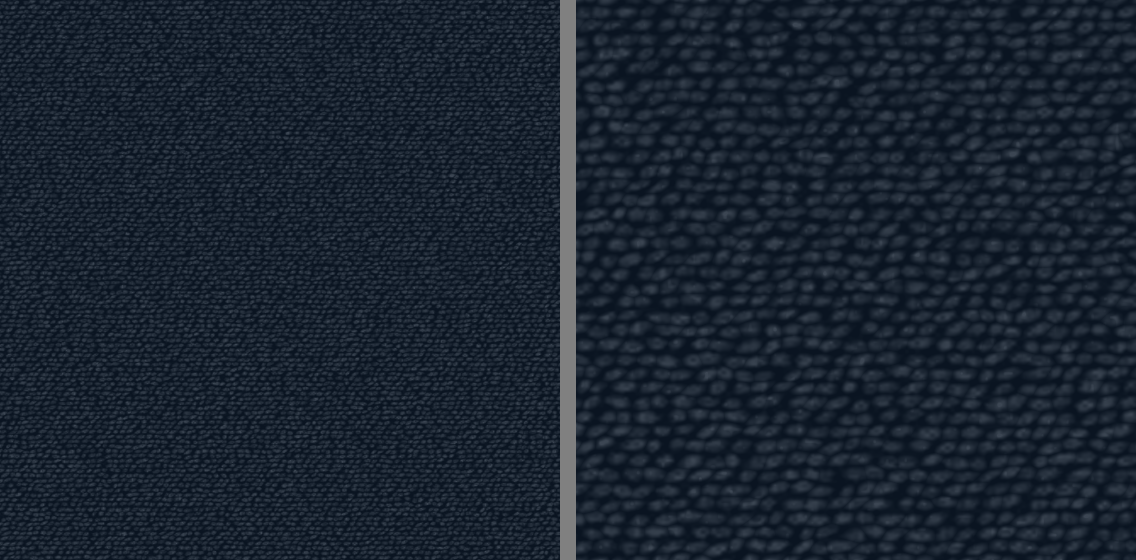
Left, the full canvas; right, a detail of the centre.
Give the GLSL for this texture, as a WebGL 1 fragment shader.

```glsl
precision highp float;
uniform vec2 u_resolution;

float hash(vec2 p) {
  vec3 q = fract(vec3(p.xyx) * 0.1031);
  q += dot(q, q.yzx + 33.33);
  return fract((q.x + q.y) * q.z);
}

float noise(vec2 p) {
  vec2 i = floor(p), f = fract(p);
  f = f * f * (3.0 - 2.0 * f);
  return mix(mix(hash(i), hash(i + vec2(1.0, 0.0)), f.x),
             mix(hash(i + vec2(0.0, 1.0)), hash(i + vec2(1.0, 1.0)), f.x), f.y);
}

// Height of the cloth: short stitches, rising to the right, in staggered rows
float weave(vec2 p) {
  float height = 0.0;
  for (int j = -1; j <= 1; j++) {
    float row = floor(p.y) + float(j);
    float x = p.x - row * 0.46 - 0.3 * hash(vec2(row, 7.0));
    for (int i = -1; i <= 1; i++) {
      vec2 cell = vec2(floor(x) + float(i), row);
      vec2 jitter = vec2(hash(cell + 11.0), hash(cell + 47.0)) - 0.5;
      vec2 d = vec2(x, p.y) - cell - 0.5 - jitter * vec2(0.4, 0.3);
      d.y -= d.x * mix(-0.05, 0.45, hash(cell + 83.0));
      vec2 size = vec2(0.5 + 0.26 * hash(cell + 29.0), 0.56);
      float stitch = 1.0 - smoothstep(0.2, 1.05, length(d / size));
      height = max(height, stitch * (0.65 + 0.35 * hash(cell + 131.0)));
    }
  }
  return height;
}

void main() {
  vec2 uv = gl_FragCoord.xy / min(u_resolution.x, u_resolution.y);

  // Small wobble of the threads
  vec2 p = uv * vec2(76.0, 116.0);
  p += vec2(0.5, 0.35) * (vec2(noise(p * 0.6), noise(p * 0.6 + 50.0)) - 0.5);

  // Fine fibres and a few glints
  float fibre = noise(uv * vec2(330.0, 400.0) + 17.0) - 0.5;
  float glint = smoothstep(0.75, 1.0, noise(uv * 270.0 + 90.0));

  float height = weave(p);
  float light = 0.01 + 0.84 * height + fibre * (0.18 + 0.4 * height);
  light += 0.4 * glint * height;

  vec3 shadow = vec3(0.038, 0.078, 0.128);
  vec3 thread = vec3(0.21, 0.25, 0.30);
  gl_FragColor = vec4(mix(shadow, thread, clamp(light, 0.0, 1.15)), 1.0);
}
```
